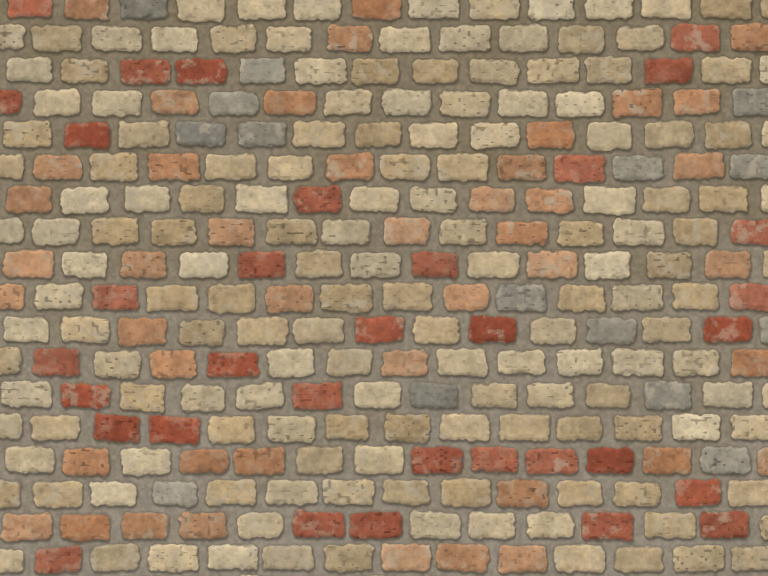
Give the GLSL for this texture, as a WebGL 1 fragment shader.

```glsl
precision highp float;

uniform vec2 u_resolution;

const float ROWS = 17.72;
const float BRICK_ASPECT = 1.79;

float hash(vec2 p) {
  vec3 h = fract(vec3(p.xyx) * 0.1031);
  h += dot(h, h.yzx + 33.33);
  return fract((h.x + h.y) * h.z);
}

float noise(vec2 p) {
  vec2 i = floor(p);
  vec2 f = fract(p);
  f = f * f * (3.0 - 2.0 * f);
  return mix(mix(hash(i), hash(i + vec2(1.0, 0.0)), f.x),
             mix(hash(i + vec2(0.0, 1.0)), hash(i + vec2(1.0, 1.0)), f.x), f.y);
}

float fbm(vec2 p) {
  float sum = 0.0;
  float amplitude = 0.5;
  for (int i = 0; i < 4; i++) {
    sum += amplitude * noise(p);
    p = p * 2.03 + 17.3;
    amplitude *= 0.5;
  }
  return sum / 0.9375;
}

// Signed distance to the brick of this cell, in course heights
float brickDistance(vec2 s, out vec2 id) {
  float row = floor(s.y);
  float x = s.x / BRICK_ASPECT + 0.02 + 0.5 * mod(row, 2.0);
  id = vec2(floor(x), row);
  vec2 local = vec2((fract(x) - 0.5) * BRICK_ASPECT, fract(s.y) - 0.5);
  vec2 jitter = vec2(hash(id + 3.7), hash(id + 8.1)) - 0.5;
  vec2 growth = vec2(hash(id + 21.3), hash(id + 35.9)) - 0.5;
  local -= jitter * vec2(0.14, 0.05);
  local.y += local.x * 0.08 * (hash(id + 51.0) - 0.5);
  vec2 halfSize = vec2(0.73, 0.385) + growth * vec2(0.12, 0.06);
  float radius = 0.1 + 0.1 * hash(id + 44.2);
  vec2 e = abs(local) - halfSize + radius;
  float d = length(max(e, 0.0)) + min(max(e.x, e.y), 0.0) - radius;
  return d + (noise(s * 4.0) - 0.5) * 0.09 + (noise(s * 9.0 + 5.0) - 0.5) * 0.05;
}

// Fired clay shades: mostly buff, then orange, red and grey
vec3 clayColor(float pick, float tint) {
  vec3 buff = mix(vec3(0.66, 0.57, 0.43), vec3(0.74, 0.68, 0.56), tint);
  vec3 orange = mix(vec3(0.63, 0.44, 0.31), vec3(0.71, 0.56, 0.43), tint);
  vec3 red = mix(vec3(0.56, 0.29, 0.21), vec3(0.63, 0.40, 0.31), tint);
  vec3 grey = mix(vec3(0.47, 0.45, 0.41), vec3(0.60, 0.57, 0.50), tint);
  vec3 c = mix(buff, orange, step(0.61, pick));
  c = mix(c, red, step(0.81, pick));
  return mix(c, grey, step(0.93, pick));
}

void main() {
  vec2 uv = gl_FragCoord.xy / u_resolution.y;

  // Courses counted downward, sagging slightly
  vec2 s = vec2(uv.x, 1.0 - uv.y) * ROWS + vec2(0.0, 0.315);
  s.y += (noise(uv * 3.0) - 0.5) * 0.14;

  vec2 id, aboveId;
  float d = brickDistance(s, id);
  float above = brickDistance(s - vec2(0.02, 0.07), aboveId);
  float soft = max(0.035, 0.8 * ROWS / u_resolution.y);
  float cover = 1.0 - smoothstep(-soft, soft, d);

  float blotch = fbm(s * 2.2 + hash(id) * 40.0);
  float grain = fbm(s * 8.0);
  float pits = noise(s * vec2(7.0, 11.0) + 60.0);

  // Sandy mortar with shade under the bricks
  vec3 mortar = mix(vec3(0.50, 0.45, 0.36), vec3(0.57, 0.53, 0.47),
                    clamp(1.05 - uv.y + (fbm(s * 0.6) - 0.5) * 0.9, 0.0, 1.0));
  mortar *= 0.88 + 0.24 * grain;
  mortar *= 1.0 - 0.24 * (1.0 - smoothstep(-0.04, 0.08, above));
  mortar *= 1.0 - 0.12 * (1.0 - smoothstep(0.0, 0.1, d));

  // Clay with blotches, pale smears and dark pits
  vec3 clay = clayColor(hash(id + 12.6), hash(id + 73.4));
  clay *= 0.93 + 0.14 * hash(id + 91.8);
  clay *= 0.76 + 0.28 * blotch + 0.22 * grain;
  float wear = smoothstep(0.48, 0.75, fbm(s * 3.5 + 31.0));
  clay = mix(clay, vec3(0.71, 0.66, 0.57), wear * (0.15 + 0.5 * hash(id + 62.5)));
  clay *= 1.0 - 0.28 * smoothstep(0.7, 0.95, pits) * hash(id + 17.9);

  // Light on the upper edges, shade on the lower ones
  float rim = smoothstep(-0.16, 0.0, d);
  clay *= 1.0 + rim * clamp((above - d) * 2.2, -0.2, 0.1);

  gl_FragColor = vec4(mix(mortar, clay, cover), 1.0);
}
```
